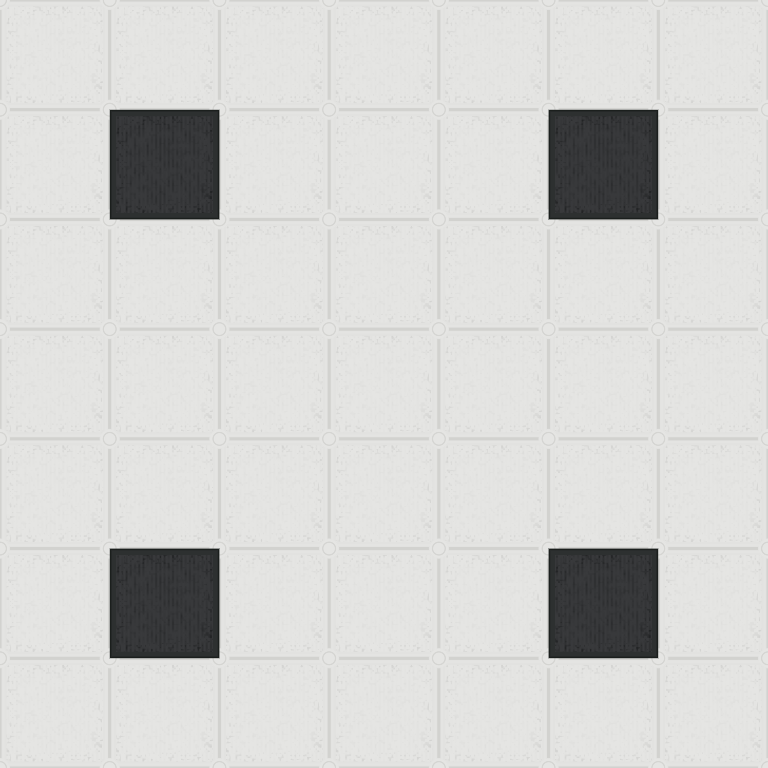
Give the GLSL for this pattern, as a Shadertoy shader.

```glsl
// Seven by seven pale embossed square tiles with ringed corners and sparse charcoal tiles.

const float TILES = 7.0;         // tiles across and down
const float ACCENT_STEP = 4.0;   // spacing of the charcoal tiles
const float INSET = 0.06;        // flat rim around the grained panel
const float SEAM_HALF = 0.014;
const float RING_RADIUS = 0.058;
const float SEAM_GAP = 0.092;    // seams stop this far from a corner
const float GRAIN = 52.0;        // grains along a tile

const vec3 PALE = vec3(0.898, 0.898, 0.890);
const vec3 PALE_RIM = vec3(0.886, 0.886, 0.878);
const vec3 PALE_LINE = vec3(0.822, 0.822, 0.812);
const vec3 PALE_SPECK = vec3(0.800, 0.800, 0.792);
const vec3 DARK = vec3(0.222, 0.226, 0.234);
const vec3 DARK_RIM = vec3(0.178, 0.188, 0.190);
const vec3 DARK_EDGE = vec3(0.105, 0.120, 0.115);
const vec3 DARK_SPECK = vec3(0.135, 0.140, 0.145);

float hash(vec2 p) {
    vec3 q = fract(vec3(p.xyx) * 0.1031);
    q += dot(q, q.yzx + 33.33);
    return fract((q.x + q.y) * q.z);
}

float valueNoise(vec2 p) {
    vec2 i = floor(p), f = fract(p);
    f = f * f * (3.0 - 2.0 * f);
    float low = mix(hash(i), hash(i + vec2(1, 0)), f.x);
    float high = mix(hash(i + vec2(0, 1)), hash(i + vec2(1, 1)), f.x);
    return mix(low, high, f.y);
}

// 1 where the distance is negative, smoothed over about one pixel
float coverage(float d, float px) {
    return 1.0 - smoothstep(-0.5 * px, 0.5 * px, d);
}

// Fine specks, denser towards the panel border
float speckle(vec2 local, float edge) {
    float grain = valueNoise(local * GRAIN);
    float nearEdge = 1.0 - smoothstep(INSET, INSET + 0.13, edge);
    return smoothstep(0.58, 0.95, grain) * mix(0.16, 0.62, nearEdge);
}

// Faint vertical weave with broken threads
float weave(vec2 local) {
    float thread = 0.5 + 0.5 * cos(6.2832 * local.x * 26.0);
    return thread * valueNoise(local * vec2(26.0, 18.0) + 71.0);
}

vec3 paleTile(vec2 local, vec2 edges, float px) {
    float edge = min(edges.x, edges.y);
    float corner = length(edges);
    float panel = 1.0 - coverage(edge - INSET, px);
    vec3 col = mix(PALE_RIM, PALE, panel);
    float wear = speckle(local, edge) + 0.12 * weave(local);
    col = mix(col, PALE_SPECK, panel * wear);

    // Light ridge beside each seam, then the seam itself
    float outsideGap = 1.0 - coverage(corner - SEAM_GAP, px);
    col = mix(col, PALE, 0.6 * coverage(abs(edge - 0.031) - 0.010, px));
    col = mix(col, PALE_LINE, coverage(edge - SEAM_HALF, px) * outsideGap);

    // Corner ring
    col = mix(col, PALE, coverage(corner - SEAM_GAP + 0.008, px));
    float ring = coverage(abs(corner - RING_RADIUS) - 0.006, px);
    return mix(col, PALE_LINE, 0.85 * ring);
}

vec3 darkTile(vec2 local, vec2 edges, float px) {
    float edge = min(edges.x, edges.y);
    float panel = 1.0 - coverage(edge - INSET, px);
    vec3 col = mix(DARK_RIM, DARK, panel);
    float wear = 1.1 * speckle(local, edge) + 0.55 * weave(local);
    col = mix(col, DARK_SPECK, panel * min(wear, 1.0));
    return mix(col, DARK_EDGE, coverage(edge - 0.016, px));
}

void mainImage(out vec4 fragColor, in vec2 fragCoord) {
    vec2 grid = fragCoord / iResolution.xy * TILES;
    float px = TILES / min(iResolution.x, iResolution.y);
    vec2 local = fract(grid);
    vec2 edges = 0.5 - abs(local - 0.5);

    // Square distance to the nearest charcoal tile
    vec2 offset = abs(mod(grid + 0.5, ACCENT_STEP) - 0.5 * ACCENT_STEP);
    float accent = max(offset.x, offset.y) - 0.5;

    vec3 col = paleTile(local, edges, px);
    col = mix(col, darkTile(local, edges, px), coverage(accent, px));
    fragColor = vec4(col, 1.0);
}
```
